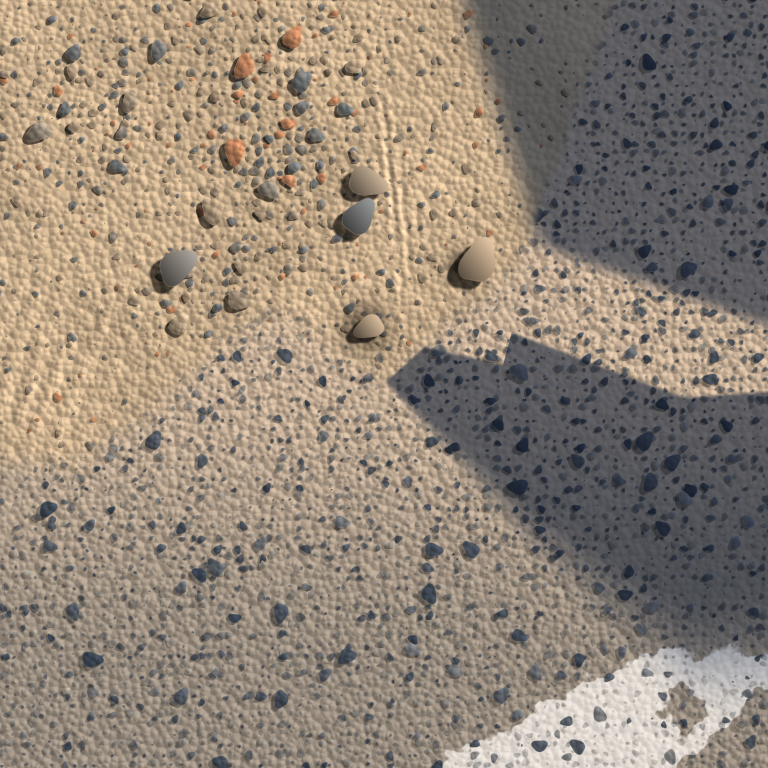
Reproduce this texture procedurally as a three.js fragment shader.

```glsl
// Draws sunlit pebbly sand meeting speckled asphalt, with cast shadows and worn white paint.
varying vec2 vUv;

const vec2 LIGHT = vec2(0.8, 0.6);

vec2 hash2(vec2 c) {
  return fract(sin(vec2(dot(c, vec2(127.1, 311.7)), dot(c, vec2(269.5, 183.3)))) * 4375.85);
}

// Height at x of a line through (x0, y0)
float line(float x, float x0, float y0, float slope) {
  return y0 + slope * (x - x0);
}

float fill(float dist, float soft) {
  return 1.0 - smoothstep(-soft, soft, dist);
}

float blob(vec2 p, float x, float y, float radius) {
  vec2 d = (p - vec2(x, y)) / radius;
  return exp(-dot(d, d));
}

float waves(vec2 p) {
  float sum = 0.0, amp = 0.5;
  for (int i = 0; i < 4; i++) {
    sum += amp * sin(p.x + 1.3 * sin(p.y * 0.9));
    p = mat2(0.8, 0.6, -0.6, 0.8) * p * 1.9 + 1.7;
    amp *= 0.55;
  }
  return sum;
}

// Distance to the nearest scattered point
float cells(vec2 p) {
  float nearest = 2.0;
  for (int k = 0; k < 9; k++) {
    vec2 c = floor(p) + vec2(mod(float(k), 3.0), floor(float(k) / 3.0)) - 1.0;
    nearest = min(nearest, length(c + hash2(c) - p));
  }
  return nearest;
}

// Signed distance to a rounded, irregular stone
float stone(vec2 d, float r, float angle) {
  float c = cos(angle), s = sin(angle);
  d = mat2(c, s, -s, c) * d * vec2(1.0, 1.4);
  return length(d) - r * (1.0 + 0.12 * sin(3.0 * atan(d.y, d.x) + angle * 5.0));
}

// Scattered stones: cover, facing to light, identity, shade
vec4 stones(vec2 p, float scale, float density) {
  vec2 q = p * scale;
  float soft = 0.0014 * scale;
  vec4 found = vec4(0.0);
  for (int k = 0; k < 9; k++) {
    vec2 c = floor(q) + vec2(mod(float(k), 3.0), floor(float(k) / 3.0)) - 1.0;
    vec2 h = hash2(c), g = hash2(c + 57.0), d = q - c - 0.2 - 0.6 * h;
    float r = mix(0.16, 0.5, g.x * g.x) * smoothstep(g.y, g.y + 0.25, density * 1.25);
    float present = step(0.01, r), angle = h.x * 6.28;
    float cover = present * fill(stone(d, r, angle), soft);
    float shade = present * fill(stone(d + LIGHT * r * 0.55, r, angle), soft);
    if (cover > found.x) found.xyz = vec3(cover, dot(d, LIGHT) / max(r, 0.05), h.y);
    found.w = max(found.w, shade);
  }
  return found;
}

vec3 layStones(vec3 ground, vec4 s, vec3 tint, float depth) {
  ground *= 1.0 - depth * s.w * (1.0 - s.x);
  return mix(ground, tint * (0.9 + 0.6 * depth * s.y), s.x);
}

vec3 pebbleTint(float id) {
  vec3 tint = mix(vec3(0.43, 0.44, 0.44), vec3(0.66, 0.58, 0.48), smoothstep(0.1, 0.7, id));
  return mix(tint, vec3(0.72, 0.5, 0.36), step(0.88, id));
}

vec3 layPebble(vec3 ground, vec2 d, float r, float angle, float id) {
  float cover = fill(stone(d, r, angle), 0.0015);
  float shade = fill(stone(d + LIGHT * r * 0.6, r, angle), 0.0025);
  return layStones(ground, vec4(cover, dot(d, LIGHT) / r, id, shade), pebbleTint(id), 0.65);
}

// Grain everywhere; ruts, tread and wheel lines in sand
float relief(vec2 p, float sand) {
  float grain = -0.32 * cells(p * 105.0) - 0.22 * cells(p * 48.0);
  float ruts = blob(p, 0.05, 0.51, 0.13) * sin(dot(p, vec2(190.0, -75.0)) + 2.0 * waves(p * 14.0));
  vec2 grid = abs(sin(mat2(0.8, 0.6, -0.6, 0.8) * p * 150.0));
  float tread = blob(p, 0.145, 0.605, 0.055) * max(grid.x, grid.y);
  float across = p.x - line(p.y, 0.75, 0.515, -0.1);
  float track = blob(vec2(across, p.y * 0.1), 0.0, 0.075, 0.018) * sin(across * 420.0);
  return grain + sand * (0.14 * waves(p * 38.0) + 0.15 * ruts + 0.3 * tread + 0.12 * track);
}

// Sunlight left by two large shadows
float sunlight(vec2 p) {
  float x = p.x, blur = 0.006 + 0.22 * max(x - 0.505, 0.0);
  float upper = smoothstep(-0.025, 0.03, x - line(p.y, 1.0, 0.6, -0.31))
    * smoothstep(-0.014, 0.016, p.y - line(x, 0.7, 0.68, -0.35));
  float top = min(line(x, 0.655, 0.525, 3.7), line(x, 0.677, 0.563, -0.38));
  top = max(top, max(line(x, 0.553, 0.548, -0.225), line(x, 0.89, 0.482, 0.07)));
  top = min(top, line(x, 0.505, 0.505, 0.9));
  float bottom = max(0.14, max(line(x, 0.505, 0.5, -1.03), line(x, 0.7, 0.3, -0.8)));
  return 1.0 - max(upper, fill(p.y - top, 0.0035) * fill(bottom - p.y, blur));
}

float sandCover(vec2 p) {
  float left = min(clamp(line(p.x, 0.13, 0.41, 0.93), 0.4, 0.575), line(p.x, 0.39, 0.58, -0.7));
  float right = max(line(p.x, 0.505, 0.5, 0.92), line(p.x, 0.68, 0.66, 2.8));
  return fill(max(left, right) - p.y - 0.015 * waves(p * 32.0), 0.03);
}

float paintCover(vec2 p) {
  float band = min(min(line(p.x, 0.56, 0.0, 0.54), 0.15) - p.y, p.y - line(p.x, 0.88, 0.0, 0.92));
  band = min(band, length(p - vec2(0.885, 0.075)) - 0.026);
  return fill(-band - 0.014 * waves(p * 75.0), 0.0025);
}

void main() {
  vec2 p = vUv;
  float sun = sunlight(p), sand = sandCover(p), paint = paintCover(p);
  // Asphalt, aggregate and paint
  vec3 road = mix(vec3(0.56, 0.52, 0.47), vec3(0.72, 0.64, 0.55), smoothstep(0.12, 0.55, p.y));
  vec4 chips = stones(p, 78.0, 0.62), coarse = stones(p + 3.7, 36.0, 0.38);
  road = layStones(road, chips, mix(vec3(0.29, 0.31, 0.34), vec3(0.62, 0.59, 0.54), chips.z), 0.3);
  road = layStones(road, coarse, mix(vec3(0.23, 0.27, 0.32), vec3(0.5), coarse.z * coarse.z), 0.3);
  paint *= (1.0 - 0.85 * coarse.x) * (1.0 - 0.4 * chips.x);
  road = mix(road, vec3(0.83, 0.81, 0.78), paint);
  // Sand and clustered gravel
  float gravel = blob(p, 0.33, 0.94, 0.12) + blob(p, 0.11, 0.87, 0.12)
    + blob(p, 0.38, 0.77, 0.12) + blob(p, 0.27, 0.63, 0.07) + blob(p, 0.49, 0.57, 0.05);
  vec3 soil = vec3(0.72, 0.63, 0.51) * (1.0 + 0.06 * waves(p * 16.0));
  vec4 grit = stones(p, 70.0, 0.28 + 0.4 * gravel), pebbles = stones(p + 1.3, 27.0, 0.04 + 0.55 * gravel);
  soil = layStones(soil, grit, pebbleTint(grit.z), 0.5);
  soil = layStones(soil, pebbles, pebbleTint(pebbles.z), 0.6);
  // Relief, hollows and largest pebbles
  vec3 color = mix(road, soil, sand);
  float slope = relief(p, sand) - relief(p + LIGHT * 0.003, sand);
  color *= 1.0 + 1.7 * slope * mix(0.4, 1.0, sun) * (1.0 - 0.6 * paint);
  color *= 1.0 - 0.5 * blob(p, 0.475, 0.575, 0.03) - 0.5 * blob(p, 0.598, 0.655, 0.017);
  color = layPebble(color, p - vec2(0.478, 0.763), 0.025, 0.3, 0.55);
  color = layPebble(color, p - vec2(0.468, 0.718), 0.025, 2.2, 0.15);
  color = layPebble(color, p - vec2(0.231, 0.653), 0.027, 2.4, 0.3);
  color = layPebble(color, p - vec2(0.623, 0.66), 0.03, 5.2, 0.7);
  color = layPebble(color, p - vec2(0.481, 0.574), 0.02, 5.9, 0.65);
  color *= mix(vec3(0.51, 0.57, 0.69), vec3(1.06, 1.05, 1.05), sun);
  gl_FragColor = vec4(color, 1.0);
}
```
